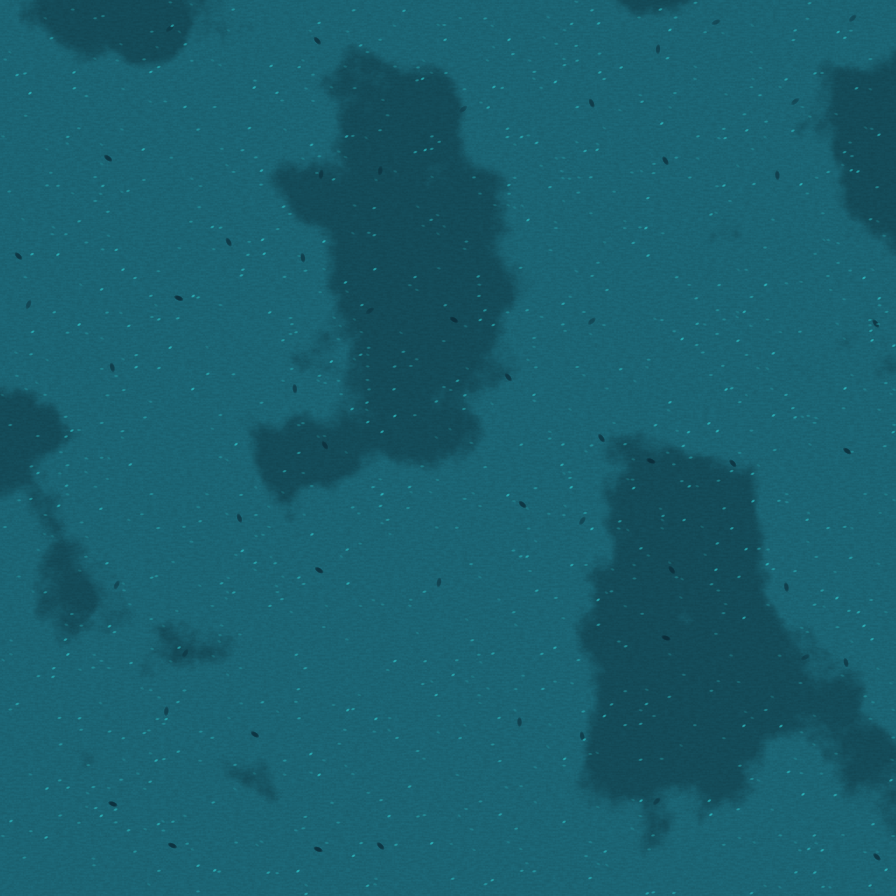
This texture is drawn by a Shadertoy shader. Its source:

```glsl
const float TAU = 6.2832;

vec2 hash2(vec2 cell) {
    vec3 h = fract(cell.xyx * vec3(0.1031, 0.1030, 0.0973));
    h += dot(h, h.yzx + 33.33);
    return fract((h.xx + h.yz) * h.zy);
}

float cornerSlope(vec2 cell, vec2 toPoint) {
    float angle = TAU * hash2(cell).x;
    return dot(vec2(cos(angle), sin(angle)), toPoint);
}

float gradientNoise(vec2 p) {
    vec2 cell = floor(p), f = fract(p);
    vec2 fade = f * f * f * (f * (f * 6.0 - 15.0) + 10.0);
    vec2 e = vec2(1.0, 0.0);
    float low = mix(cornerSlope(cell, f), cornerSlope(cell + e.xy, f - e.xy), fade.x);
    float high = mix(cornerSlope(cell + e.yx, f - e.yx), cornerSlope(cell + e.xx, f - e.xx), fade.x);
    return mix(low, high, fade.y);
}

float fbm(vec2 p) {
    float sum = 0.0, amplitude = 1.0;
    for (int i = 0; i < 7; i++) {
        sum += amplitude * gradientNoise(p);
        p = mat2(1.6, 1.2, -1.2, 1.6) * p + 17.3;
        amplitude *= 0.53;
    }
    return sum;
}

// Broad diagonal islands with ragged, softly eroded shores
float islands(vec2 uv) {
    float across = dot(uv, vec2(0.81, 0.58)) - 0.77;
    float along = dot(uv, vec2(0.58, -0.81)) + 0.3;
    float mass = 0.3 * cos(TAU * across / 0.5)
               + 0.2 * cos(TAU * (along / 0.5 + across));
    return smoothstep(0.15, 0.32, mass + 0.8 * fbm(uv * 3.5 + 4.7));
}

// One randomly placed ellipse in some cells of a grid; radii in canvas units
float scatter(vec2 uv, float count, float chance, vec2 radii, float tilt, float spread) {
    vec2 cell = floor(uv * count);
    vec2 pick = hash2(cell + 71.0);
    vec2 center = (cell + mix(vec2(0.25), vec2(0.75), hash2(cell + 13.0))) / count;
    float angle = tilt + spread * (pick.y - 0.5);
    float c = cos(angle), s = sin(angle);
    vec2 q = mat2(c, -s, s, c) * (uv - center);
    float edge = 0.7 / (iResolution.y * min(radii.x, radii.y));
    float shape = 1.0 - smoothstep(1.0 - edge, 1.0 + edge, length(q / radii));
    return shape * step(pick.x, chance) * mix(0.25, 1.0, pick.y * pick.y);
}

void mainImage(out vec4 fragColor, in vec2 fragCoord) {
    vec2 uv = fragCoord / iResolution.y;

    vec3 teal = vec3(0.106, 0.392, 0.452);
    vec3 deepTeal = vec3(0.078, 0.293, 0.345);
    vec3 color = mix(teal, deepTeal, islands(uv));

    // Fine sideways fibres and powdery grain
    float fibres = gradientNoise(uv * vec2(130.0, 430.0));
    float powder = hash2(floor(uv * 512.0)).y - 0.5;
    color *= 1.0 + 0.07 * fibres + 0.05 * powder;

    // Sparse dark flecks
    float flecks = scatter(uv, 13.0, 0.3, vec2(0.0042, 0.0021), 1.6, 2.4);
    color = mix(color, vec3(0.04, 0.17, 0.22), 0.9 * sqrt(flecks));

    // Tiny bright cyan glints
    float glints = scatter(uv, 128.0, 0.07, vec2(0.0019, 0.0011), 0.0, 1.2);
    color = mix(color, vec3(0.18, 0.78, 0.80), 0.75 * glints);

    fragColor = vec4(color, 1.0);
}
```
